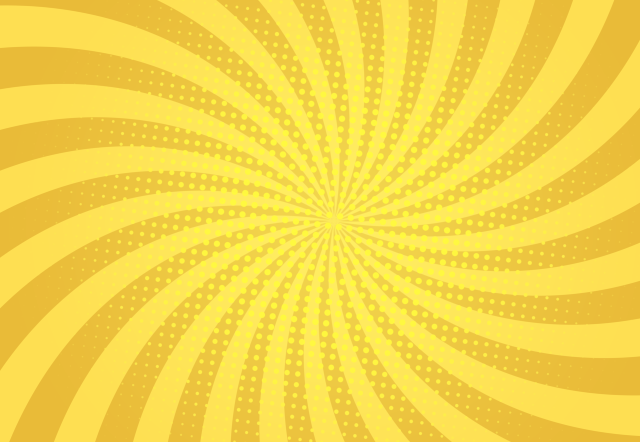
Reproduce this background procedurally as a Shadertoy shader.

```glsl
// Golden sunburst: twisted rays wind out from a point near the middle,
// under a tilted halftone grid whose dots shrink and fade outwards.
// Rays come from a spiral phase, dots from a repeated circle distance.

const vec3 DARK_EDGE   = vec3(0.915, 0.735, 0.220);
const vec3 DARK_CORE   = vec3(0.950, 0.835, 0.300);
const vec3 LIGHT_EDGE  = vec3(0.995, 0.875, 0.320);
const vec3 LIGHT_CORE  = vec3(1.000, 0.930, 0.380);
const vec3 DOT_EDGE    = vec3(0.990, 0.910, 0.310);
const vec3 DOT_CORE    = vec3(1.000, 0.980, 0.240);

mat2 rotation(float angle) {
    float c = cos(angle), s = sin(angle);
    return mat2(c, s, -s, c);
}

// Coverage of a shape from its signed distance (negative inside).
float coverage(float dist, float softness) {
    return 1.0 - smoothstep(-softness, softness, dist);
}

// Approximate distance to the light rays of a spiral with equal bands.
float spiralRays(vec2 p, float count, float twist, float offset) {
    float r = length(p);
    float phase = count * (atan(p.y, p.x) - twist * r - offset);
    return cos(phase) * r / count;
}

// Radius of a halftone dot, falling to nothing far from the center.
float dotRadius(float r, float largest) {
    return largest * (1.0 - 0.85 * smoothstep(0.22, 0.74, r));
}

// Distance to the dot of the nearest grid cell; size is set per cell.
float halftone(vec2 p, float spacing, float tilt, float largest) {
    vec2 q = rotation(tilt) * p / spacing;
    vec2 cell = floor(q) + 0.5;
    float r = length(cell) * spacing;
    return length(q - cell) * spacing - dotRadius(r, largest);
}

void mainImage(out vec4 fragColor, in vec2 fragCoord) {
    float pixel = 1.0 / iResolution.y;
    vec2 center = vec2(0.522, 0.5) * iResolution.xy;
    vec2 p = (fragCoord - center) * pixel;
    float r = length(p);

    // Rays, each shaded from a warm rim to a pale core
    float outward = smoothstep(0.0, 0.76, r);
    vec3 dark = mix(DARK_CORE, DARK_EDGE, outward);
    vec3 light = mix(LIGHT_CORE, LIGHT_EDGE, outward);
    float ray = coverage(spiralRays(p, 24.0, 0.74, 0.005), 0.75 * pixel);
    vec3 color = mix(dark, light, ray);

    // Small glow where the rays meet
    color = mix(color, LIGHT_CORE, 0.7 * exp(-r * r / 0.0003));

    // Halftone dots, fading towards the corners
    float spot = coverage(halftone(p, 0.0244, 0.13, 0.0071), 0.75 * pixel);
    float fade = 1.0 - smoothstep(0.5, 0.76, r);
    vec3 dotColor = mix(DOT_CORE, DOT_EDGE, smoothstep(0.2, 0.7, r));
    color = mix(color, dotColor, spot * fade * 0.95);

    fragColor = vec4(color, 1.0);
}
```
